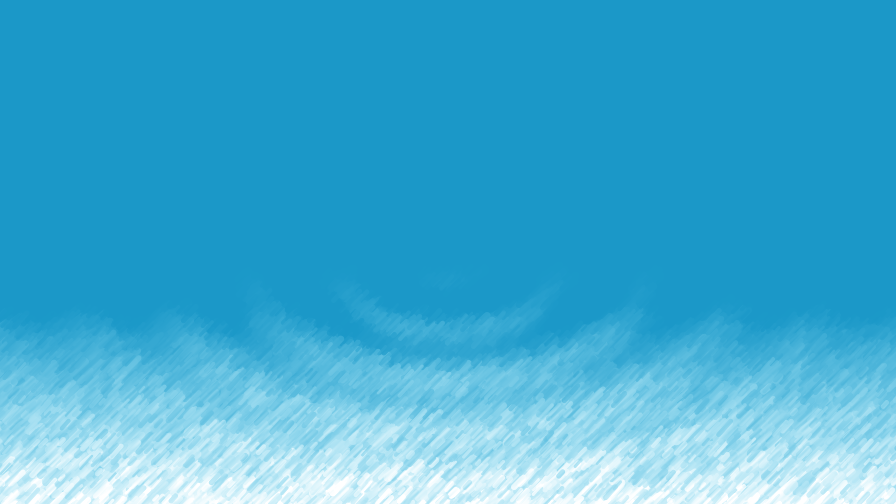
Write a Shadertoy shader that draws this background.

```glsl
// Slanted brush dabs of white foam rising into flat blue, with curved ripples
const vec3 SEA = vec3(0.105, 0.598, 0.785);
const vec3 FOAM = vec3(1.0);
const vec3 CYAN_LIFT = vec3(0.0, 0.14, 0.13);
const float TAU = 6.2831853;
const float SLANT = 0.74;
const int LAYERS = 5;

float hash(vec2 p) {
    return fract(sin(dot(p, vec2(127.1, 311.7))) * 43758.5453);
}

float valueNoise(vec2 p) {
    vec2 cell = floor(p), f = fract(p);
    f = f * f * (3.0 - 2.0 * f);
    float low = mix(hash(cell), hash(cell + vec2(1, 0)), f.x);
    float high = mix(hash(cell + vec2(0, 1)), hash(cell + vec2(1, 1)), f.x);
    return mix(low, high, f.y);
}

mat2 rotation(float angle) {
    float c = cos(angle), s = sin(angle);
    return mat2(c, s, -s, c);
}

// Amount of foam: a vertical ramp plus ripples fading away from their centre
float foamAmount(vec2 uv) {
    float ramp = max((0.375 - uv.y) / 0.42, -0.055);
    float r = length(uv - vec2(0.5, 0.466));
    float ripple = 0.12 * cos(TAU * (r - 0.02) / 0.1) * exp(-8.0 * r * r);
    float fade = 1.0 - smoothstep(0.41, 0.465, uv.y);
    return clamp((ramp + ripple) * fade, 0.0, 1.0);
}

float capsule(vec2 p, float halfLength, float radius) {
    p.x -= clamp(p.x, -halfLength, halfLength);
    return length(p) - radius;
}

// Paints one jittered layer of dabs over the given tone
float paintDabs(float tone, vec2 p, mat2 turn, vec2 size, float seed, float aspect) {
    vec2 home = floor(p / size);
    float soft = 0.6 / iResolution.y;
    for (int j = -1; j <= 1; j++) {
        for (int i = -1; i <= 1; i++) {
            vec2 id = home + vec2(i, j);
            vec2 key = id + seed * 17.3;
            vec2 jitter = vec2(hash(key), hash(key + 41.7)) - 0.5;
            vec2 centre = (id + 0.5 + 0.8 * jitter) * size;
            float halfLength = size.x * mix(0.1, 0.45, hash(key + 73.1));
            float radius = size.y * mix(0.2, 0.5, hash(key + 19.9));
            float d = capsule(p - centre, halfLength, radius);
            vec2 uv = turn * centre / vec2(aspect, 1.0);
            float amount = foamAmount(uv);
            float spread = min(0.6 * amount, 0.46);
            float dabTone = amount + spread * (hash(key + 97.3) - 0.5);
            float cover = 1.0 - smoothstep(-soft, soft, d);
            tone = mix(tone, dabTone, 0.7 * cover);
        }
    }
    return tone;
}

void mainImage(out vec4 fragColor, in vec2 fragCoord) {
    float aspect = iResolution.x / iResolution.y;
    vec2 p = fragCoord / iResolution.y;
    float amount = foamAmount(p / vec2(aspect, 1.0));
    float tone = amount;

    // Overlapping layers, from broad dabs to thin ones
    for (int k = 0; k < LAYERS; k++) {
        float layer = float(k) / float(LAYERS - 1);
        mat2 turn = rotation(SLANT + 0.2 * (layer - 0.5));
        vec2 size = mix(vec2(0.056, 0.024), vec2(0.042, 0.011), layer);
        tone = paintDabs(tone, p * turn, turn, size, float(k) + 1.0, aspect);
    }

    // Fine bristle streaks along the strokes
    float bristle = valueNoise((p * rotation(SLANT)) * vec2(24.0, 210.0)) - 0.5;
    tone = clamp(tone + 0.2 * bristle * min(amount * 1.6, 1.0), 0.0, 1.0);

    vec3 color = mix(SEA, FOAM, tone) + CYAN_LIFT * tone * (1.0 - tone);
    fragColor = vec4(color, 1.0);
}
```
